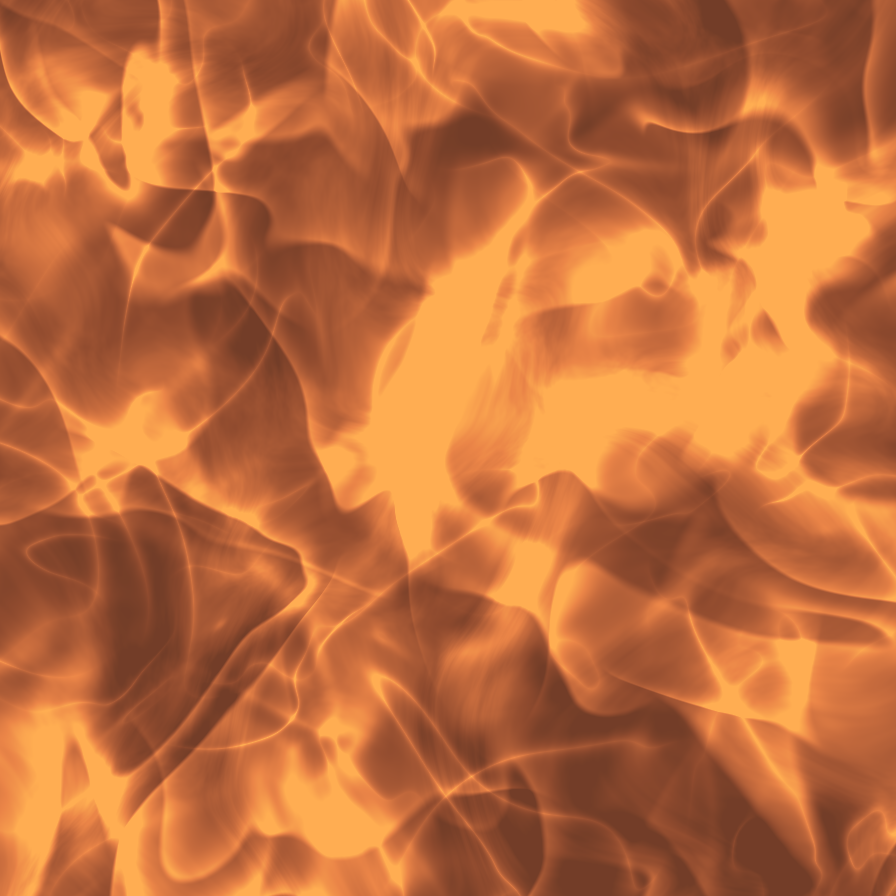
This texture is drawn by a three.js fragment shader. Its source:

```glsl
varying vec2 vUv;

#define SHEET_LAYERS 4
#define WISP_LAYERS 3
#define SHEET_GAIN 2.5
#define WISP_GAIN 1.6
#define GLOW_GAIN 2.3
#define GRAIN_GAIN 0.35
#define WARP_SIZE 0.22
#define WARP_SCALE 2.5
#define EDGE_SOFTNESS 0.11
#define HEAT_BIAS 1.12

float hash(vec2 p) {
  vec3 q = fract(vec3(p.xyx) * 0.1031);
  q += dot(q, q.yzx + 33.33);
  return fract((q.x + q.y) * q.z);
}

// Slope of a randomly turned unit gradient at one lattice corner
float corner(vec2 cell, vec2 offset) {
  float angle = 6.2832 * hash(cell);
  return dot(vec2(cos(angle), sin(angle)), offset);
}

float noise(vec2 p) {
  vec2 i = floor(p), f = fract(p);
  vec2 u = f * f * f * (f * (f * 6.0 - 15.0) + 10.0);
  vec2 e = vec2(1.0, 0.0);
  return mix(mix(corner(i, f), corner(i + e.xy, f - e.xy), u.x),
             mix(corner(i + e.yx, f - e.yx), corner(i + e.xx, f - e.xx), u.x), u.y);
}

float fbm(vec2 p) {
  float sum = 0.0, amp = 1.0;
  for (int i = 0; i < 3; i++) {
    sum += amp * noise(p);
    p = p * 2.03 + 11.7;
    amp *= 0.5;
  }
  return sum;
}

// Repeated displacement that curls and folds the plane
vec2 swirl(vec2 p, vec2 seed) {
  float amp = WARP_SIZE, scale = WARP_SCALE;
  for (int i = 0; i < 3; i++) {
    vec2 s = p * scale + seed;
    p += amp * vec2(noise(s), noise(s + 31.4));
    scale *= 1.9;
    amp *= 0.55;
  }
  return p;
}

// Phase of hanging curtains, mostly upright, bent by noise
float curtain(vec2 q, vec2 seed, float scale) {
  float tilt = (hash(seed) - 0.5) * 2.4;
  vec2 across = vec2(cos(tilt), sin(tilt));
  return scale * 2.2 * dot(q, across) + 1.6 * noise(q * vec2(3.4, 2.8) * scale + seed);
}

float patches(vec2 p, vec2 seed) {
  return smoothstep(-0.15, 0.3, noise(p * 3.6 + seed + 57.0));
}

// Flame sheet: crisp bright rim on one side, slow fade on the other
float sheet(vec2 p, vec2 seed, float scale) {
  vec2 q = swirl(p, seed);
  float x = fract(curtain(q, seed, scale));
  return smoothstep(0.0, EDGE_SOFTNESS, x) * (1.0 - x) * (1.0 - x) * patches(q, seed);
}

// Thin glowing thread
float wisp(vec2 p, vec2 seed, float scale) {
  vec2 q = swirl(p, seed);
  float d = abs(fract(curtain(q, seed, scale)) - 0.5);
  return exp(-12.0 * d) * patches(q, seed);
}

// Six evenly spaced tones from smoky brown to yellow
vec3 fireColor(float t) {
  vec3 c = mix(vec3(0.45, 0.24, 0.155), vec3(0.56, 0.29, 0.18), clamp(t, 0.0, 1.0));
  c = mix(c, vec3(0.66, 0.35, 0.21), clamp(t - 1.0, 0.0, 1.0));
  c = mix(c, vec3(0.78, 0.42, 0.24), clamp(t - 2.0, 0.0, 1.0));
  c = mix(c, vec3(0.92, 0.52, 0.28), clamp(t - 3.0, 0.0, 1.0));
  return mix(c, vec3(1.0, 0.68, 0.32), clamp(t - 4.0, 0.0, 1.0));
}

void main() {
  vec2 p = vUv;

  // Broad glow and fine smoky grain
  vec2 drift = swirl(p, vec2(5.0, 83.0));
  float heat = GLOW_GAIN * fbm(drift * 3.0 + 40.0) - HEAT_BIAS;
  heat += GRAIN_GAIN * fbm(drift * vec2(38.0, 24.0));

  for (int i = 0; i < SHEET_LAYERS; i++) {
    float k = float(i);
    vec2 seed = vec2(17.3, 9.1) * (k + 1.0);
    heat += SHEET_GAIN * sheet(p, seed, 0.85 + 0.3 * k);
  }
  for (int i = 0; i < WISP_LAYERS; i++) {
    float k = float(i);
    vec2 seed = vec2(23.7, 41.9) * (k + 2.0);
    heat += WISP_GAIN * wisp(p, seed, 1.2 + 0.45 * k);
  }

  gl_FragColor = vec4(fireColor((heat + 1.64) / 0.72), 1.0);
}
```
